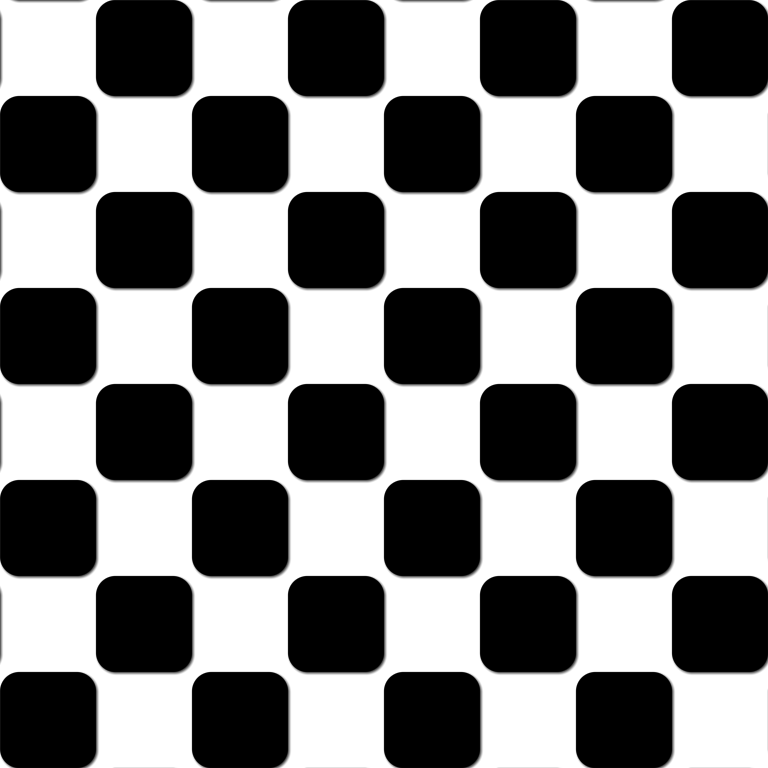
Give the GLSL for this pattern, as a WebGL 2 fragment shader.

```glsl
#version 300 es
precision highp float;
// Checkerboard of black rounded squares on white, eight cells each way.
// Each square casts a small soft shadow down and to the right; both layers
// come from one rounded-box distance taken over neighbouring cells.

uniform vec2 u_resolution;
out vec4 fragColor;

const float CELLS = 8.0;
const vec3 PAPER = vec3(1.0);
const vec3 INK = vec3(0.0);

// Lengths below are in cell widths
const float HALF_SIDE = 0.5;
const float CORNER_RADIUS = 0.2;
const vec2 SHADOW_OFFSET = vec2(0.014, -0.014);
const float SHADOW_BLUR = 0.026;
const float SHADOW_OPACITY = 0.8;

float roundedBox(vec2 p, float halfSide, float radius) {
    vec2 q = abs(p) - (halfSide - radius);
    return length(max(q, 0.0)) + min(max(q.x, q.y), 0.0) - radius;
}

// Distance to the nearest square; squares fill cells with an even index sum
float checkerDistance(vec2 p, float halfSide, float radius) {
    vec2 home = floor(p);
    float nearest = 1e3;
    for (int y = -1; y <= 1; y++) {
        for (int x = -1; x <= 1; x++) {
            vec2 cell = home + vec2(x, y);
            if (mod(cell.x + cell.y, 2.0) < 0.5) {
                float d = roundedBox(p - cell - 0.5, halfSide, radius);
                nearest = min(nearest, d);
            }
        }
    }
    return nearest;
}

// Coverage of a shape whose edge fades over a band of +-softness
float coverage(float distance, float softness) {
    return 1.0 - smoothstep(-softness, softness, distance);
}

void main() {
    vec2 p = gl_FragCoord.xy / u_resolution * CELLS;
    float pixel = CELLS / min(u_resolution.x, u_resolution.y);

    // Soft shadow, then the crisp squares over it
    float shadowDistance = checkerDistance(p - SHADOW_OFFSET, HALF_SIDE, CORNER_RADIUS);
    float squareDistance = checkerDistance(p, HALF_SIDE, CORNER_RADIUS);
    float shadow = SHADOW_OPACITY * coverage(shadowDistance, max(SHADOW_BLUR, pixel));

    vec3 color = mix(PAPER, INK, shadow);
    color = mix(color, INK, coverage(squareDistance, 0.75 * pixel));
    fragColor = vec4(color, 1.0);
}
```
